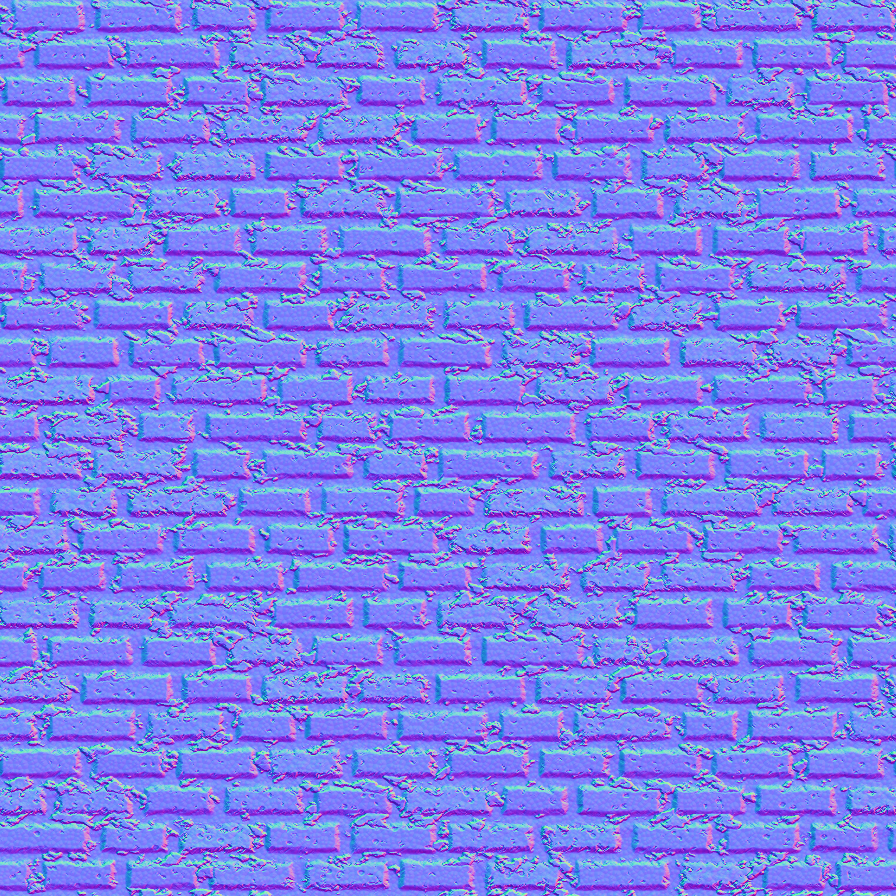
Give the GLSL for this texture map, as a WebGL 2 fragment shader.

```glsl
#version 300 es
precision highp float;

#define COLS 10.0
#define ROWS 24.0
#define JITTER 0.14
#define JOINT vec2(0.12, 0.085)
#define BEVEL 0.17
#define RELIEF 0.14
#define GRAIN 0.013
#define ROUGH 0.03
#define SMEAR 1.05
#define SAMPLE_STEP 0.0013

uniform vec2 u_resolution;
out vec4 fragColor;

const float TAU = 6.2831853;

vec3 hash(vec2 p) {
    vec3 q = fract(p.xyx * vec3(0.1031, 0.1030, 0.0973));
    q += dot(q, q.yxz + 33.33);
    return fract((q.xxy + q.yzz) * q.zyx);
}

// Tiling cellular noise: distance to the nearest scattered point
float cells(vec2 uv, vec2 count) {
    vec2 p = uv * count, id = floor(p), f = fract(p);
    float nearest = 2.0;
    for (int y = -1; y <= 1; y++) {
        for (int x = -1; x <= 1; x++) {
            vec2 o = vec2(x, y);
            vec2 d = o + hash(mod(id + o, count) + 7.0).xy - f;
            nearest = min(nearest, dot(d, d));
        }
    }
    return sqrt(nearest);
}

// Tiling layered sines, each octave bent by the other axis
float waves(vec2 uv, vec2 freq) {
    float sum = 0.0, amp = 0.6;
    for (int i = 0; i < 4; i++) {
        vec2 a = TAU * freq * uv + float(i) * vec2(1.7, 2.9);
        sum += amp * sin(a.x + 2.0 * sin(TAU * floor(freq.y * 0.6) * uv.y + a.x * 0.0 + 1.3))
                   * cos(a.y + 1.8 * sin(TAU * floor(freq.x * 0.7) * uv.x + 0.6));
        freq = floor(freq * 1.8) + 1.0;
        amp *= 0.55;
    }
    return sum;
}

// Position of the vertical joint left of brick i
float jointAt(float i, float row) {
    return i + JITTER * (2.0 * hash(vec2(mod(i, COLS), row) + 31.0).x - 1.0);
}

float roundBox(vec2 p, vec2 halfSize, float radius) {
    vec2 q = abs(p) - halfSize + radius;
    return length(max(q, 0.0)) + min(max(q.x, q.y), 0.0) - radius;
}

float smoothMax(float a, float b, float k) {
    float h = max(k - abs(a - b), 0.0) / k;
    return max(a, b) + h * h * k * 0.25;
}

// Wall height, measured in row heights
float wallHeight(vec2 uv) {
    float fine = waves(uv, vec2(31.0, 43.0));
    float broad = waves(uv + 0.37, vec2(9.0, 17.0));
    vec2 p = uv * vec2(COLS, ROWS) - vec2(0.0, 0.06);
    p += vec2(0.015, 0.035) * fine + vec2(0.0, 0.05) * broad;

    // Staggered bricks of uneven length
    float row = floor(p.y);
    float rowId = mod(row, ROWS);
    float x = p.x + 0.07 + 0.53 * (1.0 - mod(row, 2.0));
    x += 0.16 * (hash(vec2(rowId, 91.0)).y - 0.5);
    float i = floor(x);
    if (x < jointAt(i, rowId)) i -= 1.0;
    else if (x >= jointAt(i + 1.0, rowId)) i += 1.0;
    float left = jointAt(i, rowId), right = jointAt(i + 1.0, rowId);
    vec3 rnd = hash(vec2(mod(i, COLS), rowId) + 53.0);
    float wear = smoothstep(0.5, 1.0, rnd.z);

    float aspect = ROWS / COLS;
    vec2 local = vec2((x - 0.5 * (left + right)) * aspect, p.y - row - 0.5);
    vec2 halfSize = vec2(0.5 * (right - left) * aspect, 0.5) - JOINT - 0.03 * rnd.xy;
    float d = roundBox(local, halfSize, 0.1);
    d += mix(0.03, 0.2, wear) * max(fine + 0.4 * broad, 0.0);

    // Rough, tilted faces with pits
    float lumps = cells(uv + 0.02 * fine / ROWS, vec2(66.0, 84.0));
    float grain = cells(uv, vec2(190.0, 210.0));
    float pits = smoothstep(0.3, 0.12, lumps) * smoothstep(0.1, 0.5, fine + 0.3 * wear);
    float face = 1.0 - smoothstep(-BEVEL, 0.03, d);
    float tilt = dot(local, vec2(0.05, 0.08) * (rnd.xy - 0.5) - vec2(0.0, 0.2 * wear));
    float brick = face * (RELIEF + tilt - 0.035 * pits - ROUGH * wear * lumps);

    // Mortar, bulging over some brick edges
    float bulge = smoothstep(0.05, 0.6, broad + 0.35 * fine);
    float mortar = RELIEF * (SMEAR * bulge - 0.1) + ROUGH * (0.6 - lumps);
    mortar -= 0.03 * sin(TAU * p.y) + 0.6 * max(-d - 0.02, 0.0);

    return smoothMax(brick, mortar, 0.03) - GRAIN * grain;
}

void main() {
    vec2 uv = gl_FragCoord.xy / u_resolution;
    vec2 e = vec2(SAMPLE_STEP, 0.0);
    float h = wallHeight(uv);
    vec2 slope = vec2(wallHeight(uv + e.xy), wallHeight(uv + e.yx)) - h;
    slope /= SAMPLE_STEP * ROWS;

    // Surface direction packed into colour
    vec3 normal = normalize(vec3(-slope, 1.0));
    fragColor = vec4(0.5 + 0.5 * normal - vec3(0.01, 0.0, 0.01), 1.0);
}
```
